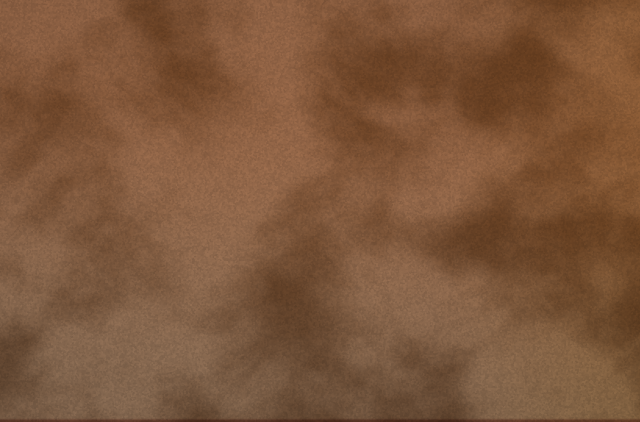
A Shadertoy shader for this texture:

```glsl
// Mottled brown studio backdrop: soft dark blotches over warm clouds.
// Smooth cellular noise is layered into clouds, tinted from reddish (top)
// to grey (lower left) and golden (right), then finished with a fine grain.

// Random triple for a cell: xy is the point offset, z is its tone.
vec3 hashCell(vec2 cell) {
    vec3 h = fract(cell.xyx * vec3(0.1031, 0.1030, 0.0973));
    h += dot(h, h.yzx + 33.33);
    return fract((h.xxy + h.yzz) * h.zyx);
}

// Cellular noise: tones of nearby scattered points, blended by distance.
float cellNoise(vec2 p, float sharpness) {
    vec2 cell = floor(p);
    vec2 local = p - cell;
    float toneSum = 0.0;
    float weightSum = 0.0;
    for (int y = -2; y <= 2; y++) {
        for (int x = -2; x <= 2; x++) {
            vec2 offset = vec2(x, y);
            vec3 point = hashCell(cell + offset + 57.0);
            vec2 delta = offset + point.xy - local;
            float weight = exp(-sharpness * dot(delta, delta));
            toneSum += weight * point.z;
            weightSum += weight;
        }
    }
    return toneSum / weightSum;
}

// Octaves of cellular noise, each turned to hide the grid.
float clouds(vec2 p, float gain) {
    const mat2 turn = mat2(0.8, 0.6, -0.6, 0.8);
    float sum = 0.0;
    float total = 0.0;
    float amplitude = 1.0;
    for (int i = 0; i < 5; i++) {
        sum += amplitude * cellNoise(p, 3.0);
        total += amplitude;
        amplitude *= gain;
        p = turn * p * 2.03 + vec2(17.3, 9.1);
    }
    return sum / total;
}

// Blotch and highlight colours drift over the canvas.
vec3 backdropColor(vec2 uv, float tone) {
    const vec3 darkTop = vec3(0.405, 0.248, 0.135);
    const vec3 darkBottom = vec3(0.360, 0.250, 0.165);
    const vec3 lightTop = vec3(0.568, 0.388, 0.270);
    const vec3 lightBottom = vec3(0.540, 0.422, 0.325);
    const vec3 goldTint = vec3(1.01, 0.98, 0.84);

    float grey = 1.0 - smoothstep(0.05, 0.85, uv.y + 0.15 * uv.x);
    vec3 dark = mix(darkTop, darkBottom, grey);
    vec3 light = mix(lightTop, lightBottom, grey);
    float gold = smoothstep(0.65, 1.05, uv.x);
    return mix(dark, light, tone) * mix(vec3(1.0), goldTint, gold);
}

// Woven-looking speckle centred on zero.
float grain(vec2 p) {
    float fine = cellNoise(p * 270.0, 5.0) - 0.5;
    float coarse = cellNoise(p * vec2(95.0, 115.0), 4.0) - 0.5;
    return fine + 0.25 * coarse;
}

void mainImage(out vec4 fragColor, in vec2 fragCoord) {
    vec2 uv = fragCoord / iResolution.xy;
    vec2 p = fragCoord / iResolution.y;

    // Clouds, slightly wider than tall, with gently bent outlines
    vec2 bend = 0.018 * sin(p.yx * vec2(15.0, 12.0) + vec2(0.7, 2.1));
    float cloud = clouds((p + bend) * vec2(4.8, 5.8) + vec2(3.4, 11.6), 0.52);
    float tone = smoothstep(0.21, 0.68, cloud);
    vec3 color = backdropColor(uv, tone);

    // Light falloff toward the floor and the far corners
    vec2 fromCenter = uv - vec2(0.5, 0.55);
    color *= 1.02 - 0.20 * dot(fromCenter, fromCenter);

    // Grain, then the thin dark lower hem
    color *= 1.0 + 0.14 * grain(p);
    float hem = 1.0 - smoothstep(0.002, 0.010, uv.y);
    color *= mix(vec3(1.0), vec3(0.76, 0.60, 0.57), hem);

    fragColor = vec4(color, 1.0);
}
```
